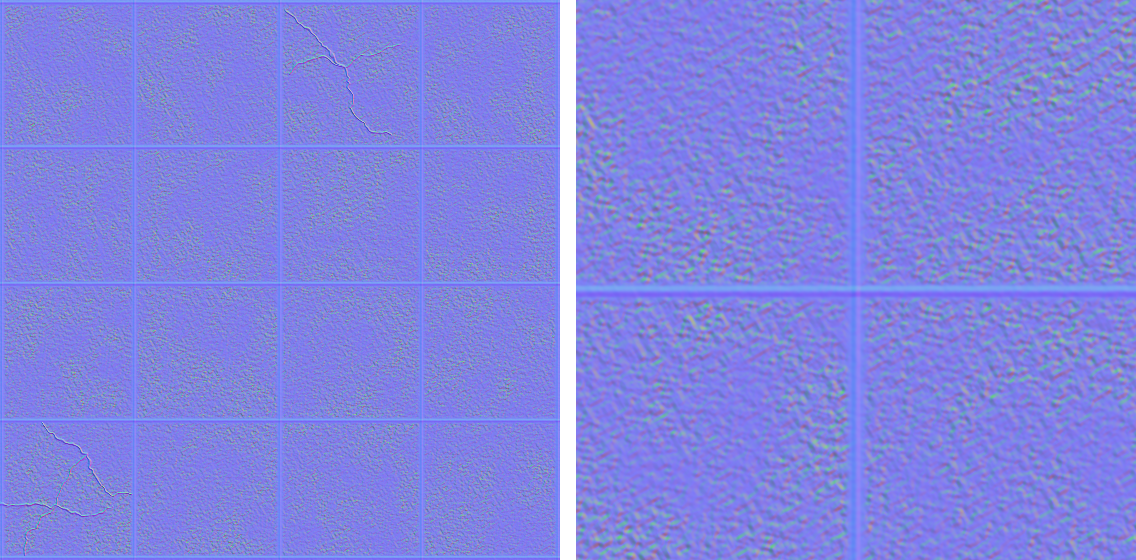
Left: the whole. Right: its middle third, enlarged.
Give the GLSL for this texture map, as a WebGL 1 fragment shader.

```glsl
precision highp float;
uniform vec2 u_resolution;

const float PI = 3.14159265;
const float TILES = 4.0;
const vec2 GROUT_HALF_WIDTH = vec2(0.0030, 0.0040);
const vec2 GROUT_DEPTH = vec2(0.0004, 0.0007);

float hash(vec2 p) {
  return fract(sin(dot(p, vec2(127.1, 311.7))) * 43758.5453);
}

float noise(vec2 p) {
  vec2 i = floor(p), f = fract(p);
  f = f * f * (3.0 - 2.0 * f);
  return mix(mix(hash(i), hash(i + vec2(1.0, 0.0)), f.x),
             mix(hash(i + vec2(0.0, 1.0)), hash(i + 1.0), f.x), f.y);
}

float fbm(vec2 p) {
  float sum = 0.0, gain = 0.5;
  for (int i = 0; i < 4; i++) {
    sum += gain * noise(p);
    p = mat2(1.6, 1.2, -1.2, 1.6) * p + 7.3;
    gain *= 0.6;
  }
  return sum / 1.088;
}

// Slightly uneven spacing of the joints along one axis
float jointShift(float t, vec4 harmonics) {
  return dot(harmonics, vec4(cos(PI * t), sin(2.0 * PI * t), sin(PI * t), sin(3.0 * PI * t)));
}

vec2 tileCoord(vec2 p) {
  vec2 shift = vec2(jointShift(p.x, vec4(0.004, -0.0093, -0.0025, -0.0025)),
                    jointShift(p.y, vec4(0.004, 0.0031, -0.0084, -0.0014)));
  return (p - shift) * TILES;
}

vec2 jointDistance(vec2 p) {
  return abs(fract(tileCoord(p) + 0.5) - 0.5) / TILES;
}

// Distance to a bowed line from a to b
float arm(vec2 p, vec2 a, vec2 b, float bow) {
  vec2 v = b - a;
  float t = clamp(dot(p - a, v) / dot(v, v), 0.0, 1.0);
  vec2 bend = vec2(-v.y, v.x) * bow * sin(PI * t);
  return length(p - a - v * t - bend) + 0.0003 * t;
}

float crackDistance(vec2 p) {
  p += 0.014 * (vec2(noise(p * 45.0), noise(p * 45.0 + 31.0)) - 0.5);
  p += 0.005 * (vec2(noise(p * 130.0), noise(p * 130.0 + 57.0)) - 0.5);

  // Upper crack
  vec2 hub = vec2(0.612, 0.885), knee = vec2(0.628, 0.805);
  float d = arm(p, hub, vec2(0.514, 0.980), 0.0);
  d = min(d, arm(p, hub, vec2(0.514, 0.872), -0.20));
  d = min(d, arm(p, hub, vec2(0.719, 0.915), 0.04));
  d = min(d, arm(p, hub, knee, 0.08));
  d = min(d, arm(p, knee, vec2(0.699, 0.757), -0.10));

  // Lower crack
  hub = vec2(0.098, 0.102);
  knee = vec2(0.154, 0.186);
  d = min(d, arm(p, hub, vec2(0.0, 0.099), 0.0));
  d = min(d, arm(p, hub, vec2(0.202, 0.095), -0.19));
  d = min(d, arm(p, hub, vec2(0.046, 0.010), -0.13));
  d = min(d, arm(p, hub, knee, 0.05));
  d = min(d, arm(p, knee, vec2(0.072, 0.242), 0.0));
  return min(d, arm(p, knee, vec2(0.237, 0.115), -0.18));
}

// Height of joints and cracks, in canvas units
float reliefHeight(vec2 p) {
  vec2 groove = 1.0 - smoothstep(vec2(0.0), GROUT_HALF_WIDTH, jointDistance(p));
  float crack = 1.0 - smoothstep(0.0, 0.0026, crackDistance(p));
  return -max(dot(groove, GROUT_DEPTH), 0.0015 * crack);
}

// Fine plaster grain, slightly stretched along a rising diagonal
float grainHeight(vec2 p) {
  vec2 q = mat2(0.87, -0.5, 0.5, 0.87) * p;
  return (noise(q * vec2(290.0, 340.0)) + 0.3 * noise(q * 470.0 + 19.0)) / 320.0;
}

void main() {
  vec2 p = gl_FragCoord.xy / u_resolution;
  vec2 ex = vec2(0.0007, 0.0), ey = ex.yx;
  vec2 tile = floor(tileCoord(p));

  // Worn patches differ from tile to tile and fade at the rims
  float patches = fbm(p * 20.0 + 23.0 * hash(tile + 3.0));
  float rough = smoothstep(0.15, 0.90, patches + 0.06 * (hash(tile) - 0.5));
  vec2 joint = jointDistance(p);
  float inside = smoothstep(0.002, 0.008, min(joint.x, joint.y));

  vec2 grain = vec2(grainHeight(p + ex) - grainHeight(p - ex),
                    grainHeight(p + ey) - grainHeight(p - ey)) / (2.0 * ex.x);
  vec2 relief = vec2(reliefHeight(p + ex) - reliefHeight(p - ex),
                     reliefHeight(p + ey) - reliefHeight(p - ey)) / (2.0 * ex.x);

  // Slopes become a tangent-space normal colour
  vec2 slope = relief + grain * mix(0.05, mix(0.16, 0.38, rough), inside);
  slope += mix(vec2(-0.04, 0.05), vec2(0.0, mix(-0.05, 0.0, rough)), inside);
  vec3 color = normalize(vec3(slope, 1.0)) * 0.5 + 0.5;

  // Steep grain loses blue and turns a little greener
  float loss = inside * length(grain) * mix(0.11, 0.31, rough);
  color += vec3(0.04, 0.27, -1.0) * loss - vec3(0.0, 0.0, 0.03);
  gl_FragColor = vec4(color, 1.0);
}
```
